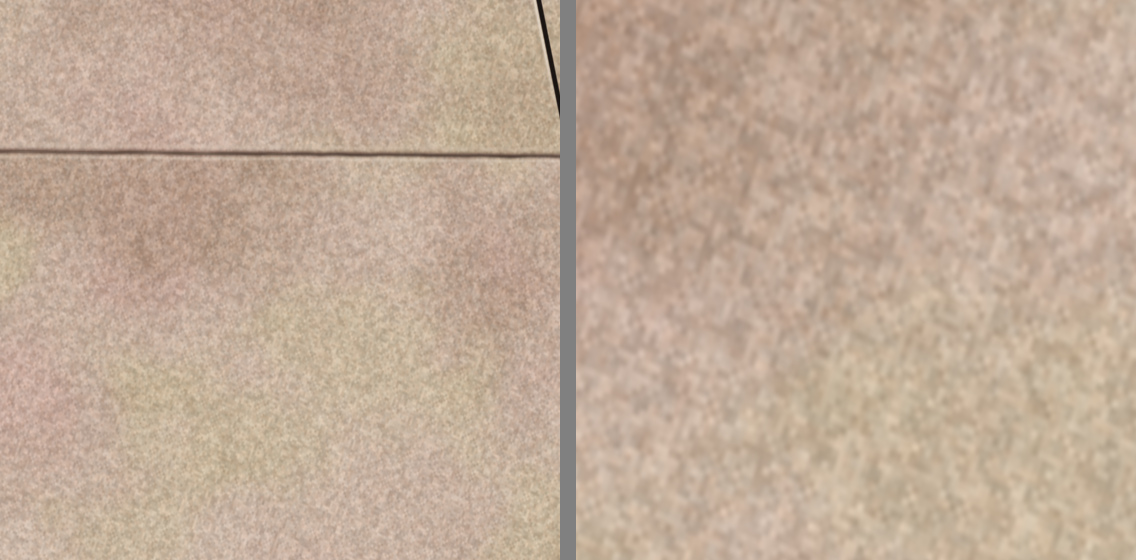
Left: the whole. Right: its middle third, enlarged.
Give the GLSL for this texture, as a Shadertoy shader.

```glsl
// Sandy stone paving seen at a slant: two large slabs split by a soft level joint,
// with a dark open joint cutting the upper right corner. Layered value noise gives
// the pink and ochre mottling and the fine grain; joints are distances to lines.

const vec3 STONE  = vec3(0.768, 0.678, 0.615);
const vec3 PALE   = vec3(0.815, 0.740, 0.675);
const vec3 BROWN  = vec3(0.665, 0.560, 0.480);
const vec3 OCHRE  = vec3(0.770, 0.700, 0.595);
const vec3 ROSE   = vec3(0.775, 0.660, 0.610);
const vec3 GROUT  = vec3(0.430, 0.325, 0.275);
const vec3 GAP    = vec3(0.070, 0.050, 0.045);
const vec3 EDGE   = vec3(0.900, 0.850, 0.790);

const vec2  LEVEL_ENDS   = vec2(0.7305, 0.7220); // joint height at left and right
const float LEVEL_HALF   = 0.0042;
const float SLANT_TOP    = 0.962;                // open joint x at the top edge
const float SLANT_SLOPE  = 0.200;
const float SLANT_HALF   = 0.0042;
const float PATCH_SCALE  = 4.5;
const float GRAIN_SCALE  = 125.0;
const float GRAIN_AMOUNT = 0.17;
const vec2  STAIN_POS    = vec2(0.28, 0.52);
const vec2  STAIN_SIZE   = vec2(0.12, 0.14);

float hash(vec2 cell) {
    vec3 q = fract(vec3(cell.xyx) * 0.1031);
    q += dot(q, q.yzx + 33.33);
    return fract((q.x + q.y) * q.z);
}

float noise(vec2 p) {
    vec2 i = floor(p), f = fract(p);
    f = f * f * (3.0 - 2.0 * f);
    return mix(mix(hash(i), hash(i + vec2(1, 0)), f.x),
               mix(hash(i + vec2(0, 1)), hash(i + vec2(1, 1)), f.x), f.y);
}

// Layered noise centred on zero, each octave turned to hide the lattice
float fbm(vec2 p) {
    float sum = 0.0, amp = 0.5;
    for (int i = 0; i < 5; i++) {
        sum += amp * (noise(p) - 0.5);
        p = mat2(1.6, 1.2, -1.2, 1.6) * p + 17.3;
        amp *= 0.5;
    }
    return sum;
}

// Soft bump of the given half width around zero
float ridge(float d, float halfWidth) {
    return exp(-d * d / (halfWidth * halfWidth));
}

vec3 stone(vec2 p, float slab) {
    vec2 q = p * PATCH_SCALE + slab * 7.3;

    // Broad colour drift
    float tone = fbm(q + 2.0) * 1.6 - 0.04;
    float hue = fbm(q * 0.8 + 31.0) * 2.2 + 0.12 * (0.5 - p.y);
    vec3 col = mix(STONE, OCHRE, smoothstep(0.0, 0.5, hue));
    col = mix(col, ROSE, smoothstep(0.0, 0.5, -hue));

    // Stain on the near slab, paler towards the viewer
    vec2 s = (p - STAIN_POS) / STAIN_SIZE;
    tone -= 0.33 * exp(-dot(s, s)) * (1.0 - slab);
    tone += 0.20 * smoothstep(0.50, 0.15, p.y) - 0.05;
    col = mix(col, PALE, clamp(tone * 1.1, 0.0, 1.0));
    col = mix(col, BROWN, clamp(-tone * 1.1, 0.0, 1.0));

    // Fine grain, slightly stretched along a diagonal, with a faint colour speckle
    vec2 g = mat2(0.9, 0.35, -0.3, 0.75) * p * GRAIN_SCALE;
    float grain = 0.55 * (noise(g) - 0.5) + 0.65 * (noise(g * 2.1 + 9.0) - 0.5);
    float speckle = noise(g * 1.3 + 57.0) - 0.5;
    return col + GRAIN_AMOUNT * grain + 0.035 * speckle * vec3(0.6, -0.2, -0.7);
}

void mainImage(out vec4 fragColor, in vec2 fragCoord) {
    vec2 p = fragCoord / iResolution.xy;
    float px = 1.0 / min(iResolution.x, iResolution.y);

    // Signed distances: above the level joint, right of the open joint
    float wobble = 0.0016 * (noise(vec2(p.x * 35.0, 3.0)) - 0.5);
    float level = p.y - mix(LEVEL_ENDS.x, LEVEL_ENDS.y, p.x) + wobble;
    float slant = (p.x - SLANT_TOP - SLANT_SLOPE * (1.0 - p.y))
                * inversesqrt(1.0 + SLANT_SLOPE * SLANT_SLOPE);

    float slab = smoothstep(-px, px, level);
    vec3 col = stone(p, slab);

    // Level joint: worn lips, shaded groove with a darker lower line
    float wear = 0.75 + 0.5 * noise(vec2(p.x * 22.0, p.y * 60.0));
    col = mix(col, EDGE, 0.30 * wear * ridge(level + 0.010, 0.0035));
    col = mix(col, PALE, 0.35 * ridge(level - 0.011, 0.004));
    float groove = ridge(level, LEVEL_HALF + px * 0.5);
    col = mix(col, GROUT, min(1.0, 0.72 * wear * groove));
    col *= 1.0 - 0.32 * wear * (0.5 + 0.5 * p.x) * ridge(level + 0.0015, 0.0022 + px * 0.5);

    // Open joint: bright left lip and a nearly black gap
    float lip = ridge(slant + 0.0075, 0.0030) * smoothstep(0.76, 0.92, p.y);
    col = mix(col, EDGE, 0.85 * lip);
    float gap = 1.0 - smoothstep(SLANT_HALF - px, SLANT_HALF + px, abs(slant));
    col = mix(col, GAP, 0.95 * gap);

    fragColor = vec4(clamp(col, 0.0, 1.0), 1.0);
}
```
